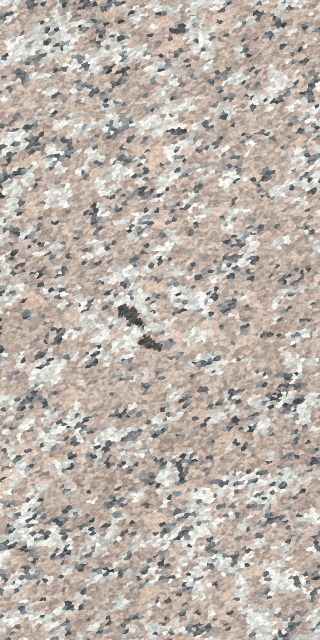
A Shadertoy shader for this texture:

```glsl
// Speckled pink granite: small Voronoi grains, each given a mineral by noise fields.
// Pale quartz patches and blue-grey mica flecks lean along one slanted grain axis;
// a few larger feldspar crystals and two black mica clots are laid over them.

const float GRAIN_DENSITY   = 84.0;   // grains across the canvas width
const float CRYSTAL_DENSITY = 21.0;
const float QUARTZ_DENSITY  = 23.0;
const float MICA_DENSITY    = 44.0;
const float QUARTZ_LEVEL    = 0.605;  // higher means less of the mineral
const float MICA_LEVEL      = 0.69;
const float CRYSTAL_SHARE   = 0.06;
const float GRAIN_ANGLE     = 0.45;
const vec2  GRAIN_STRETCH   = vec2(0.76, 1.18);
const float FINE_CONTRAST   = 0.17;

const vec3 FELDSPAR_DARK = vec3(0.645, 0.580, 0.540);
const vec3 FELDSPAR_PALE = vec3(0.845, 0.785, 0.735);
const vec3 QUARTZ_GREY   = vec3(0.735, 0.745, 0.725);
const vec3 QUARTZ_WHITE  = vec3(0.975, 0.975, 0.945);
const vec3 MICA_BLACK    = vec3(0.285, 0.300, 0.310);
const vec3 MICA_BLUE     = vec3(0.610, 0.630, 0.645);
const vec3 CRYSTAL_PINK  = vec3(0.880, 0.785, 0.715);
const vec3 CLOT_BLACK    = vec3(0.260, 0.260, 0.250);

vec2 hash2(vec2 p) {
    vec3 q = fract(p.xyx * vec3(0.1031, 0.1030, 0.0973));
    q += dot(q, q.yzx + 33.33);
    return fract((q.xx + q.yz) * q.zy);
}

float noise(vec2 p) {
    vec2 i = floor(p), f = fract(p);
    f = f * f * (3.0 - 2.0 * f);
    float low  = mix(hash2(i).x, hash2(i + vec2(1, 0)).x, f.x);
    float high = mix(hash2(i + vec2(0, 1)).x, hash2(i + vec2(1, 1)).x, f.x);
    return mix(low, high, f.y);
}

float roughNoise(vec2 p) {
    return 0.62 * noise(p) + 0.38 * noise(p * 2.13 + 41.7);
}

// Nearest grain: xy is its centre, zw two random values of its own
vec4 nearestGrain(vec2 p) {
    vec2 base = floor(p);
    vec4 grain = vec4(0.0);
    float best = 1e3;
    for (int y = -1; y <= 1; y++)
    for (int x = -1; x <= 1; x++) {
        vec2 cell = base + vec2(x, y);
        vec2 centre = cell + hash2(cell);
        float d = dot(centre - p, centre - p);
        if (d < best) {
            best = d;
            grain = vec4(centre, hash2(cell + 117.3));
        }
    }
    return grain;
}

float segmentDistance(vec2 p, vec2 a, vec2 b) {
    vec2 ab = b - a;
    return length(p - a - ab * clamp(dot(p - a, ab) / dot(ab, ab), 0.0, 1.0));
}

// Two ragged dark clots near the middle of the slab
float clotDistance(vec2 p) {
    float upper = segmentDistance(p, vec2(0.390, 1.035), vec2(0.432, 0.992)) - 0.019;
    float lower = segmentDistance(p, vec2(0.460, 0.935), vec2(0.482, 0.908)) - 0.014;
    return min(upper, lower) + 0.036 * (roughNoise(p * 62.0) - 0.5);
}

vec3 granite(vec2 p) {
    // Slanted, stretched grain space with ragged borders
    float c = cos(GRAIN_ANGLE), s = sin(GRAIN_ANGLE);
    vec2 q = vec2(c * p.x + s * p.y, c * p.y - s * p.x) * GRAIN_STRETCH + 3.0;
    vec2 ragged = q + 0.006 * (vec2(noise(q * 150.0), noise(q * 150.0 + 71.0)) - 0.5);
    vec4 grain = nearestGrain(ragged * GRAIN_DENSITY);
    vec2 centre = grain.xy / GRAIN_DENSITY;
    float jitter = 0.26 * (grain.w - 0.5);

    // Feldspar ground, with occasional larger crystals
    vec3 colour = mix(FELDSPAR_DARK, FELDSPAR_PALE, grain.z);
    vec4 crystal = nearestGrain(mix(centre, ragged, 0.6) * CRYSTAL_DENSITY);
    if (crystal.z < CRYSTAL_SHARE)
        colour = mix(colour, CRYSTAL_PINK, 0.75);

    // Quartz patches, then mica flecks
    if (roughNoise(centre * QUARTZ_DENSITY) + jitter > QUARTZ_LEVEL)
        colour = mix(QUARTZ_GREY, QUARTZ_WHITE, grain.z);
    if (roughNoise(centre * MICA_DENSITY + 57.0) - jitter > MICA_LEVEL)
        colour = mix(MICA_BLACK, MICA_BLUE, grain.z);

    // Black clots, broken up by the grains
    float clot = clotDistance(mix(p, p + (centre - q), 0.7));
    colour = mix(colour, CLOT_BLACK + 0.08 * grain.z, 1.0 - smoothstep(-0.002, 0.002, clot));

    // Fine mottling and slow drift of brightness
    colour += FINE_CONTRAST * (noise(q * 185.0) - 0.5);
    colour += 0.05 * (noise(p * 3.0 + 9.0) - 0.5);
    return clamp(colour, 0.0, 1.0);
}

void mainImage(out vec4 fragColor, in vec2 fragCoord) {
    // Four samples per pixel smooth the grain borders
    vec3 total = vec3(0.0);
    for (int k = 0; k < 4; k++) {
        vec2 offset = vec2(k & 1, k >> 1) * 0.5 - 0.25;
        total += granite((fragCoord + offset) / iResolution.x);
    }
    fragColor = vec4(total * 0.25, 1.0);
}
```
